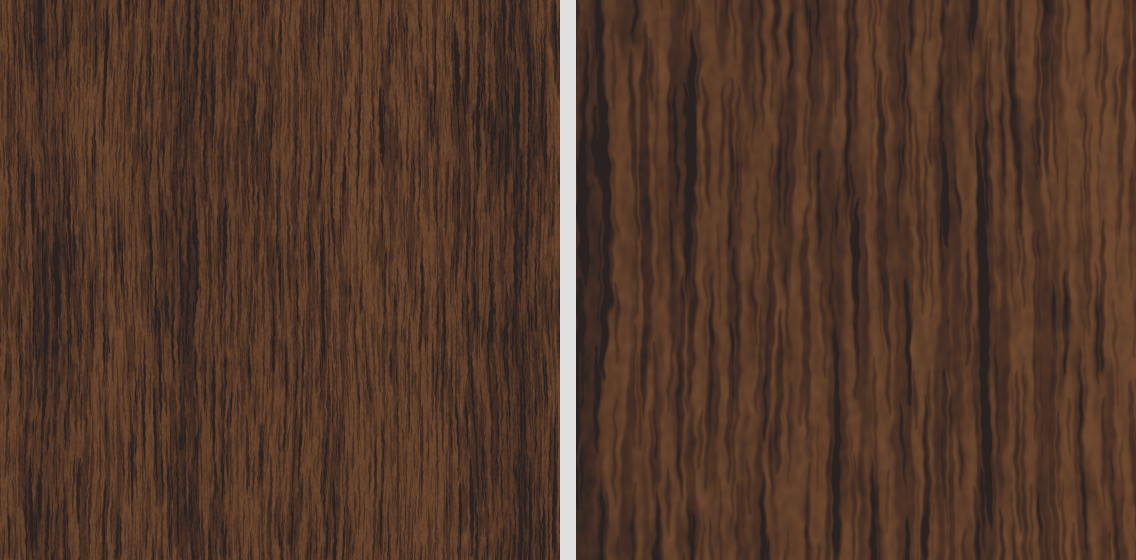
Left, the full canvas; right, a detail of the centre.
Write a Shadertoy shader that draws this texture.

```glsl
const vec3 PORE_COLOR  = vec3(0.165, 0.135, 0.130);
const vec3 DARK_COLOR  = vec3(0.240, 0.165, 0.138);
const vec3 MID_COLOR   = vec3(0.325, 0.213, 0.150);
const vec3 LIGHT_COLOR = vec3(0.435, 0.290, 0.188);

const vec3 BAND_CENTER   = vec3(0.085, 0.340, 0.925);
const vec3 BAND_WIDTH    = vec3(0.038, 0.022, 0.042);
const vec3 BAND_STRENGTH = vec3(0.75, 0.75, 1.0);

const vec2 BROAD_FREQ  = vec2(11.0, 0.8);
const vec2 STREAK_FREQ = vec2(62.0, 3.2);
const vec2 FIBRE_FREQ  = vec2(135.0, 8.0);
const vec2 FLECK_FREQ  = vec2(190.0, 36.0);
const vec2 GRIT_FREQ   = vec2(220.0, 140.0);
const vec2 RAGGED_FREQ = vec2(90.0, 75.0);

const float BASE_TONE    = 0.86;
const float STREAK_DEPTH = 0.42;
const float BAND_DEPTH   = 0.30;
const float PORE_DEPTH   = 0.62;
const float FLECK_DEPTH  = 0.24;
const float GRIT_DEPTH   = 0.16;
const float RAGGED_SHIFT = 0.0022;
const float EDGE_SOFT    = 0.0011;

vec2 hash2(vec2 p) {
    vec3 q = fract(vec3(p.xyx) * vec3(0.1031, 0.1030, 0.0973));
    q += dot(q, q.yzx + 33.33);
    return fract((q.xx + q.yz) * q.zy);
}

float gradientDot(vec2 cell, vec2 offset) {
    float angle = 6.2832 * hash2(cell).x;
    return dot(vec2(cos(angle), sin(angle)), offset);
}

// Gradient noise, roughly -0.7 to 0.7
float noise(vec2 p) {
    vec2 i = floor(p), f = p - i;
    vec2 u = f * f * f * (f * (f * 6.0 - 15.0) + 10.0);
    vec2 e = vec2(1.0, 0.0);
    return mix(mix(gradientDot(i, f), gradientDot(i + e.xy, f - e.xy), u.x),
               mix(gradientDot(i + e.yx, f - e.yx), gradientDot(i + e.xx, f - e.xx), u.x), u.y);
}

// One tapered, slightly tilted stroke per cell
float pores(vec2 p, vec2 cells, float halfWidth, float seed) {
    vec2 q = p * cells;
    float column = floor(q.x);
    q.y += 17.0 * hash2(vec2(column, seed)).x;
    vec2 id = vec2(column, floor(q.y));
    vec2 local = fract(q) - 0.5;
    vec2 place = hash2(id + seed * 7.3);
    vec2 shape = hash2(id + seed * 3.1 + 51.0);
    float along = local.y / mix(0.22, 0.49, shape.x);
    float axis = (place.x - 0.5) * 0.45 + (place.y - 0.5) * 0.22 * along;
    float taper = sqrt(max(1.0 - along * along, 0.0));
    float width = halfWidth * mix(0.45, 1.15, shape.y) * taper;
    float dist = abs(local.x - axis) / cells.x;
    float stroke = 1.0 - smoothstep(width - EDGE_SOFT, width + EDGE_SOFT, dist);
    return stroke * smoothstep(0.0, 0.45, taper) * mix(0.55, 1.0, shape.y);
}

float darkBands(vec2 p) {
    float drift = 0.018 * noise(vec2(p.x * 5.0, p.y * 2.0) + 40.0);
    vec3 d = (p.x + drift - BAND_CENTER) / BAND_WIDTH;
    float bands = dot(BAND_STRENGTH, exp(-d * d));
    return clamp(bands + 0.5 * noise(p * BROAD_FREQ + 9.0), -0.25, 1.1);
}

vec3 woodColor(float tone) {
    vec3 color = mix(PORE_COLOR, DARK_COLOR, smoothstep(0.0, 0.28, tone));
    color = mix(color, MID_COLOR, clamp((tone - 0.24) / 0.36, 0.0, 1.0));
    return mix(color, LIGHT_COLOR, clamp((tone - 0.58) / 0.44, 0.0, 1.0));
}

void mainImage(out vec4 fragColor, in vec2 fragCoord) {
    vec2 uv = fragCoord / iResolution.xy;

    // Gentle bends of the grain and ragged fibre edges
    vec2 p = uv;
    p.x += 0.012 * noise(uv * vec2(5.0, 2.2) + 3.0);
    p.x += 0.0035 * noise(uv * vec2(16.0, 9.0) + 21.0);
    p.x += RAGGED_SHIFT * noise(uv * RAGGED_FREQ);

    // Dark fibres, denser inside the broad bands
    float band = darkBands(p);
    float streak = noise(p * STREAK_FREQ + 5.0) + 0.85 * noise(p * FIBRE_FREQ + 70.0);
    streak += 0.30 * noise(p * FLECK_FREQ + 130.0) + 0.22 * band;
    float fibres = smoothstep(-0.10, 0.38, streak);

    // Long and short pores
    float pore = pores(p, vec2(46.0, 3.6), 0.0027, 1.0);
    pore = max(pore, 0.9 * pores(p + 0.37, vec2(71.0, 7.0), 0.0017, 2.0));
    pore = max(pore, 0.7 * pores(p + 0.71, vec2(105.0, 13.0), 0.0012, 3.0));

    float tone = BASE_TONE - STREAK_DEPTH * fibres - BAND_DEPTH * band - PORE_DEPTH * pore;
    tone += FLECK_DEPTH * noise(p * FLECK_FREQ + 210.0);
    tone += GRIT_DEPTH * noise(uv * GRIT_FREQ + 300.0);

    fragColor = vec4(woodColor(clamp(tone, 0.0, 1.0)), 1.0);
}
```
